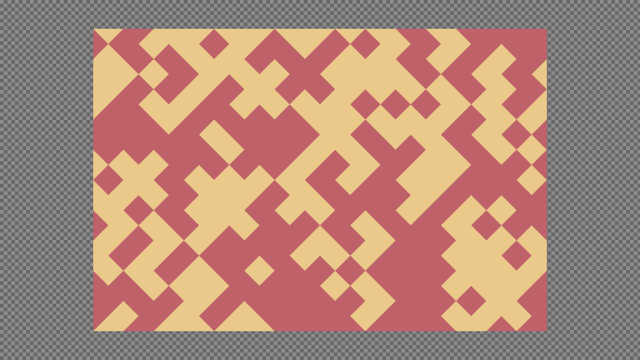
Write a WebGL 1 fragment shader that draws this pattern.

```glsl
precision highp float;

uniform vec2 u_resolution;

float hash(vec2 cell) {
    vec3 h = fract(cell.xyx * vec3(0.1031, 0.1030, 0.0973));
    h += dot(h, h.yzx + 33.33);
    return fract((h.x + h.y) * h.z);
}

// 1 for a red diamond, 0 for a sand one
float diamond(vec2 cell) {
    return step(hash(cell + 57.0), 0.52);
}

// Random two-colour lattice, box filtered across the cell borders
float diamonds(vec2 r, float pixel) {
    vec2 corner = floor(r + 0.5);
    vec2 w = clamp((r - corner) / pixel + 0.5, 0.0, 1.0);
    float low = mix(diamond(corner - 1.0), diamond(corner - vec2(0.0, 1.0)), w.x);
    float high = mix(diamond(corner - vec2(1.0, 0.0)), diamond(corner), w.x);
    return mix(low, high, w.y);
}

// Smooth checkerboard, 1 in the cell at the origin
float checker(vec2 u, float pixel) {
    vec2 wave = abs(fract(u + 0.25) - 0.5) - 0.25;
    vec2 s = clamp(2.0 * wave / pixel, -1.0, 1.0);
    return 0.5 + 0.5 * s.x * s.y;
}

void main() {
    float pixel = 1.0 / u_resolution.y;
    vec2 p = gl_FragCoord.xy * pixel;

    // Fine grey backdrop, 96 cells over the height
    vec3 color = vec3(mix(0.55, 0.40, checker(p * 48.0, pixel * 48.0)));

    // Centred panel of 15 by 10 tiles
    vec2 halfSize = vec2(0.63, 0.42);
    vec2 fromCenter = p - 0.5 * u_resolution * pixel;
    float tile = 0.084;

    // Turn by 45 degrees so that diamonds sit on the tile edges
    vec2 q = (fromCenter + halfSize) / tile;
    vec2 r = vec2(q.x + q.y, q.y - q.x);
    float red = diamonds(r, 1.4142 * pixel / tile);
    vec3 pattern = mix(vec3(0.92, 0.79, 0.54), vec3(0.75, 0.38, 0.41), red);

    vec2 inside = clamp((halfSize - abs(fromCenter)) / pixel + 0.5, 0.0, 1.0);
    color = mix(color, pattern, inside.x * inside.y);

    gl_FragColor = vec4(color, 1.0);
}
```
